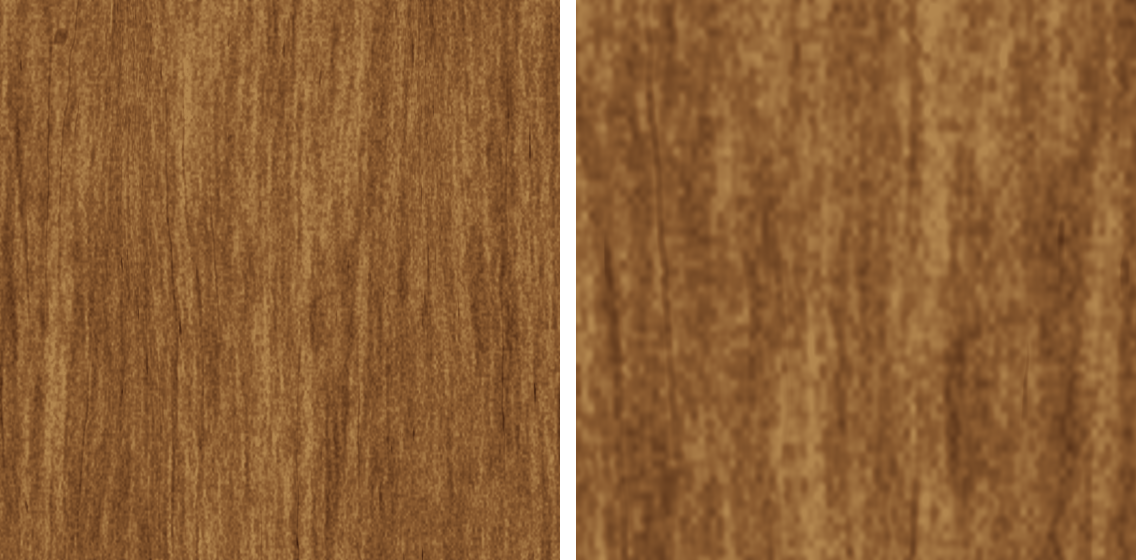
Left: the whole. Right: its middle third, enlarged.
This texture is drawn by a WebGL 1 fragment shader. Its source:

```glsl
precision highp float;
// Brown wood veneer with upright fibres and two soft cathedral figures.
// Strand noise is stretched along a bent grain coordinate, then thin dark
// growth lines, short pores and a fine speckle are laid over it.
uniform vec2 u_resolution;

float hash(vec2 p) {
  vec3 q = fract(vec3(p.xyx) * 0.1031);
  q += dot(q, q.yzx + 33.33);
  return fract((q.x + q.y) * q.z);
}

float noise(vec2 p) {
  vec2 i = floor(p);
  vec2 f = fract(p);
  f = f * f * (3.0 - 2.0 * f);
  float low = mix(hash(i), hash(i + vec2(1.0, 0.0)), f.x);
  float high = mix(hash(i + vec2(0.0, 1.0)), hash(i + vec2(1.0, 1.0)), f.x);
  return mix(low, high, f.y);
}

// One strand: noise along y, starting at a random height for each column.
float strand(float column, float y) {
  y += 9.0 * hash(vec2(column, 71.0));
  float i = floor(y);
  float f = smoothstep(0.0, 1.0, y - i);
  return mix(hash(vec2(column, i)), hash(vec2(column, i + 1.0)), f);
}

// Neighbouring strands blended across the grain, centred on zero.
float fibres(vec2 p) {
  float column = floor(p.x);
  float f = smoothstep(0.0, 1.0, p.x - column);
  return mix(strand(column, p.y), strand(column + 1.0, p.y), f) - 0.5;
}

// Sideways shift that makes the grain converge upward around a centre line.
float converge(float dx, float y) {
  return 0.07 * y * exp(-dx * dx / 0.02) * dx / sqrt(dx * dx + 0.004);
}

// Dark nested arches around a centre line, fading out to its sides.
float arches(float dx, float y, float wobble) {
  float ring = sqrt(dx * dx + 0.0005) + 0.11 * y + 0.02 * wobble;
  float phase = fract(ring * 30.0);
  float edge = smoothstep(0.2, 0.8, phase) * (1.0 - smoothstep(0.85, 1.0, phase));
  return edge * exp(-dx * dx / 0.01);
}

vec3 woodColour(float tone) {
  vec3 middle = vec3(0.545, 0.357, 0.187);
  vec3 shade = vec3(0.057, 0.046, 0.027);
  vec3 shine = vec3(0.060, 0.066, 0.047);
  return middle + tone * (tone < 0.0 ? shade : shine);
}

void main() {
  vec2 p = gl_FragCoord.xy / u_resolution;
  float leftSide = p.x - 0.23 - 0.03 * (noise(vec2(3.0, p.y * 2.5)) - 0.5);
  float rightSide = p.x - 0.75 - 0.03 * (noise(vec2(8.0, p.y * 2.5)) - 0.5);

  // Grain coordinate: across the fibres in x, along them in y
  float across = p.x + converge(leftSide, p.y) + 0.7 * converge(rightSide, p.y);
  across += 0.018 * (noise(p * vec2(5.0, 3.0)) - 0.5);
  across += 0.004 * (noise(p * vec2(22.0, 18.0) + 40.0) - 0.5);
  across += 0.002 * (noise(p * vec2(70.0, 55.0) + 80.0) - 0.5);
  vec2 grain = vec2(across + 1.0, p.y + 1.0);

  // Bands, streaks and fibres, from broad to fine
  float tone = 0.9 * fibres(grain * vec2(9.0, 1.0));
  tone += 1.2 * fibres(grain * vec2(58.0, 2.0));
  float figure = exp(-leftSide * leftSide / 0.004) + exp(-rightSide * rightSide / 0.004);
  float strength = 1.0 - 0.4 * figure;
  tone += 2.3 * strength * fibres(grain * vec2(125.0, 5.0));
  tone += 1.9 * strength * fibres(grain * vec2(190.0, 22.0) + 11.0);

  // Speckle, slightly longer along the grain
  tone += 1.9 * (noise(grain * vec2(250.0, 130.0)) - 0.5);
  tone += 1.9 * (noise(p * vec2(260.0, 210.0) + 17.0) - 0.5);
  tone += 0.5 * (noise(p * vec2(5.0, 4.0) + 9.0) - 0.5);

  // Cathedral arches
  float wobble = noise(p * vec2(14.0, 7.0)) + 0.4 * noise(p * vec2(60.0, 25.0));
  float arch = arches(leftSide, p.y, wobble) + 0.7 * arches(rightSide, p.y + 0.35, wobble);
  tone -= 0.8 * (arch - 0.13);

  // Thin growth lines that come and go
  float contour = abs(fibres(grain * vec2(46.0, 1.6) + 5.0));
  float presence = smoothstep(0.4, 0.75, noise(grain * vec2(14.0, 4.0) + 60.0));
  tone -= 1.6 * (1.0 - smoothstep(0.01, 0.1, contour)) * presence;

  // Short dark pores
  float pore = smoothstep(0.35, 0.47, fibres(grain * vec2(115.0, 17.0) + 23.0));
  float cluster = smoothstep(0.58, 0.85, noise(grain * vec2(24.0, 9.0) + 31.0));
  tone -= 3.2 * pore * cluster;

  gl_FragColor = vec4(woodColour(clamp(tone + 0.14, -5.0, 2.6)), 1.0);
}
```
